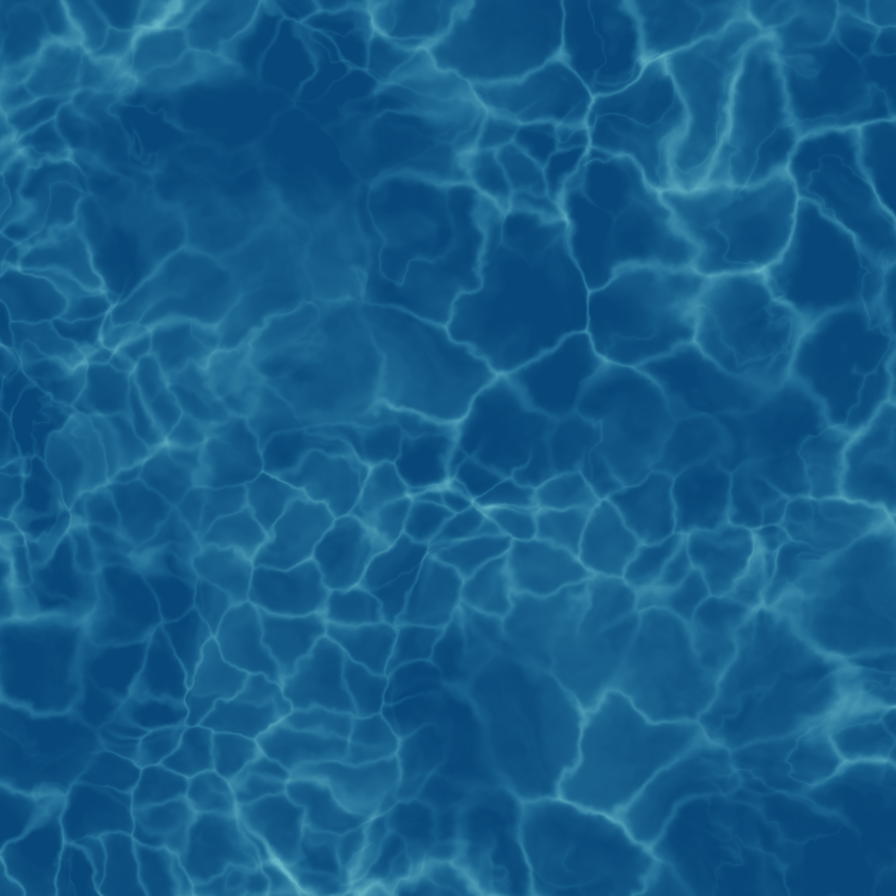
Give the GLSL for this texture, as a three.js fragment shader.

```glsl
#define WEB_SCALE 9.5
#define FINE_SCALE 18.0
#define WISP_SCALE 11.0
#define WARP_AMOUNT 0.055
#define WEB_LIGHT 0.62
#define FINE_LIGHT 0.42
#define WISP_LIGHT 0.30
#define CLOUD_LIGHT 0.80
#define DEEP_BLUE vec3(0.045, 0.305, 0.495)
#define MID_BLUE vec3(0.125, 0.425, 0.590)
#define PALE_CYAN vec3(0.270, 0.580, 0.690)

varying vec2 vUv;

float hash(vec2 p) {
  return fract(sin(dot(p, vec2(127.1, 311.7))) * 43758.545);
}

vec2 hash2(vec2 p) {
  return vec2(hash(p), hash(p + 57.3));
}

float noise(vec2 p) {
  vec2 cell = floor(p);
  vec2 f = fract(p);
  f = f * f * f * (f * (f * 6.0 - 15.0) + 10.0);
  float low = mix(hash(cell), hash(cell + vec2(1.0, 0.0)), f.x);
  float high = mix(hash(cell + vec2(0.0, 1.0)), hash(cell + vec2(1.0)), f.x);
  return mix(low, high, f.y);
}

// Layered noise, each octave turned to hide the lattice
float fbm(vec2 p) {
  float sum = 0.0;
  float weight = 0.5;
  for (int i = 0; i < 5; i++) {
    sum += weight * noise(p);
    p = mat2(1.6, 1.2, -1.2, 1.6) * p + 13.7;
    weight *= 0.5;
  }
  return sum / 0.96875;
}

vec2 warp(vec2 p) {
  return vec2(fbm(p), fbm(p + 31.4)) - 0.5;
}

// Distances to the three nearest cell centres
vec3 nearestThree(vec2 p) {
  vec2 cell = floor(p);
  vec3 d = vec3(9.0);
  for (int y = -1; y <= 1; y++) {
    for (int x = -1; x <= 1; x++) {
      vec2 id = cell + vec2(float(x), float(y));
      float dist = length(id + hash2(id) - p);
      if (dist < d.x) d = vec3(dist, d.xy);
      else if (dist < d.y) d = vec3(d.x, dist, d.y);
      else d.z = min(d.z, dist);
    }
  }
  return d;
}

// Bright cell borders with a soft halo and glowing junctions
float causticWeb(vec2 p, float width) {
  vec3 d = nearestThree(p);
  float edge = d.y - d.x;
  float line = exp(-edge * edge / (width * width));
  float halo = exp(-edge / 0.22);
  float junction = exp(-(d.z - d.x) / 0.13);
  return line * 0.75 + halo * 0.35 + junction * 0.8;
}

// Thin folded veils of light
float wisps(vec2 p) {
  float ridge = 1.0 - abs(2.0 * noise(p + 3.5 * warp(p * 0.6)) - 1.0);
  return pow(ridge, 7.0);
}

vec3 waterColor(float light) {
  vec3 color = mix(DEEP_BLUE, MID_BLUE, min(light / 0.45, 1.0));
  return color + (PALE_CYAN - MID_BLUE) * max(light - 0.45, 0.0) / 0.55;
}

void main() {
  vec2 bend = warp(vUv * 7.0) * WARP_AMOUNT * 2.0;
  vec2 ripple = warp(vUv * 24.0 + 5.0) * WARP_AMOUNT * 0.35;
  vec2 p = vUv + bend + ripple;

  // Patches where each kind of light gathers
  float webPatch = mix(0.2, 1.0, smoothstep(0.25, 0.75, noise(vUv * 6.0 + 2.0)));
  float finePatch = smoothstep(0.3, 0.8, noise(vUv * 5.0 + 19.0));
  float wispPatch = smoothstep(0.25, 0.75, noise(vUv * 7.0 + 41.0));
  float width = mix(0.05, 0.17, noise(vUv * 9.0 + 8.0));

  float light = (fbm(vUv * 6.0 + bend * 20.0) - 0.5) * CLOUD_LIGHT;
  light += (fbm(p * 38.0) - 0.5) * 0.16;
  light += causticWeb(p * WEB_SCALE, width) * webPatch * WEB_LIGHT;
  light += causticWeb(p * FINE_SCALE + 7.3, width * 1.2) * finePatch * FINE_LIGHT;
  light += wisps(p * WISP_SCALE + 3.0) * wispPatch * WISP_LIGHT;

  // Fine grain breaks up the brightest strands
  light *= mix(0.75, 1.15, fbm(p * 26.0 + 11.0));
  gl_FragColor = vec4(waterColor(clamp(light, -0.1, 1.45)), 1.0);
}
```
